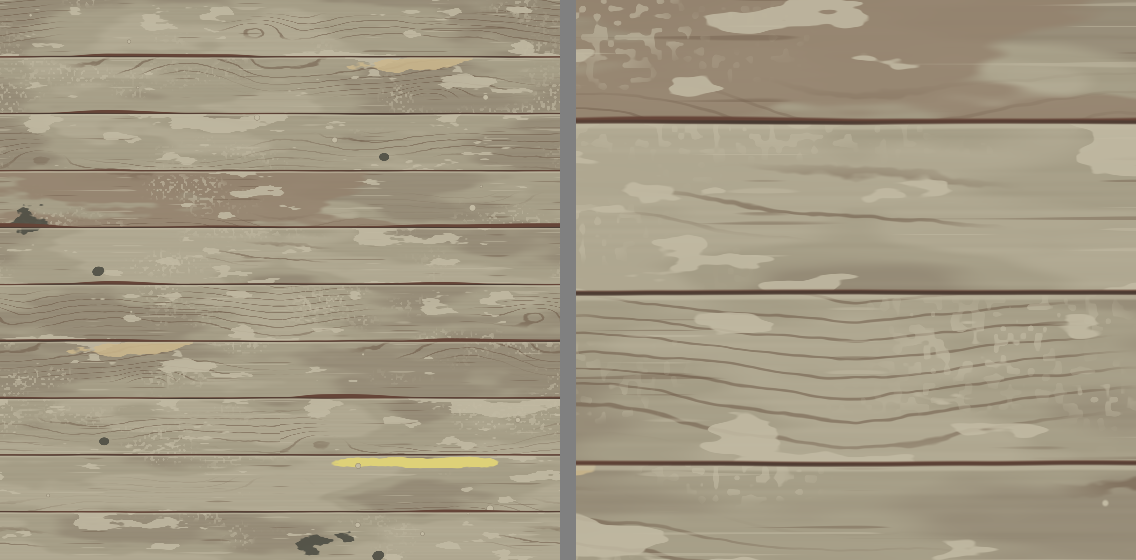
Left: the whole. Right: its middle third, enlarged.
Give the GLSL for this texture, as a three.js fragment shader.

```glsl
varying vec2 vUv;

const float PLANKS = 9.846;       // planks per canvas height
const float REPEAT_ROWS = 5.0;    // wear recurs after this many rows
const float REPEAT_SHIFT = 0.5;   // sideways shift of each recurrence
const float BROWN_ROW = 3.0;
const float SEAM_WIDTH = 0.0017;
const float SEAM_BULGE = 0.0055;
const float SOFT = 0.0009;
const float GRAIN_RINGS = 7.0;    // grain lines per plank
const float FLAKE_LEVEL = 0.70;
const int DROPS = 18;

const vec3 PAINT = vec3(0.65, 0.62, 0.53);
const vec3 PAINT_LIGHT = vec3(0.69, 0.66, 0.57);
const vec3 PAINT_DARK = vec3(0.59, 0.55, 0.47);
const vec3 FLAKE = vec3(0.76, 0.73, 0.64);
const vec3 BARE_WOOD = vec3(0.58, 0.51, 0.43);
const vec3 SEAM = vec3(0.40, 0.27, 0.22);
const vec3 SEAM_CORE = vec3(0.24, 0.21, 0.18);
const vec3 GRAIN = vec3(0.43, 0.35, 0.28);
const vec3 CHARCOAL = vec3(0.31, 0.31, 0.27);
const vec3 CREAM = vec3(0.80, 0.72, 0.55);
const vec3 YELLOW = vec3(0.87, 0.82, 0.47);

float hash(vec2 p) {
  return fract(sin(dot(p, vec2(127.1, 311.7))) * 43758.5453);
}

// Value noise that wraps sideways
float noise(vec2 p, float wrap) {
  vec2 i = floor(p), f = fract(p);
  f = f * f * (3.0 - 2.0 * f);
  float a = mod(i.x, wrap), b = mod(i.x + 1.0, wrap);
  return mix(mix(hash(vec2(a, i.y)), hash(vec2(b, i.y)), f.x),
             mix(hash(vec2(a, i.y + 1.0)), hash(vec2(b, i.y + 1.0)), f.x), f.y);
}

float fbm(vec2 p, vec2 freq) {
  float sum = 0.0, amp = 0.533;
  for (int i = 0; i < 4; i++) {
    sum += amp * noise(p * freq, freq.x);
    freq *= 2.0;
    amp *= 0.5;
  }
  return sum;
}

// Ellipse with a ragged outline
float stain(vec2 p, vec2 center, vec2 size, float ragged) {
  float d = length((p - center) / size) + 2.4 * (ragged - 0.5);
  return 1.0 - smoothstep(0.93, 1.07, d);
}

void main() {
  vec2 p = vec2(vUv.x, 1.0 - vUv.y);
  float t = p.y * PLANKS, row = floor(t), v = fract(t);
  float slot = mod(row, REPEAT_ROWS);
  float x = fract(p.x + REPEAT_SHIFT * floor(row / REPEAT_ROWS));
  vec2 wear = vec2(x, v + 7.0 * slot);       // recurring detail
  vec2 plank = vec2(p.x, v + 11.0 * row);    // unique to each plank
  float tone = cos(3.14159 * (row + step(5.5, row)));
  float ragged = fbm(wear, vec2(24.0, 5.0));

  // Brushed paint
  float brush = fbm(plank, vec2(4.0, 1.6)) + 0.06 * tone;
  vec3 color = mix(PAINT_DARK, PAINT, smoothstep(0.32, 0.46, brush));
  color = mix(color, PAINT_LIGHT, smoothstep(0.53, 0.62, brush));
  color += 0.022 * (noise(plank * vec2(5.0, 36.0), 5.0) - 0.5);

  // Bare, brown plank
  float bare = fbm(plank, vec2(6.0, 2.5)) - 0.5 * smoothstep(0.55, 0.75, p.x);
  bare = smoothstep(0.22, 0.32, bare) * (1.0 - step(0.5, abs(row - BROWN_ROW)));
  color = mix(color, BARE_WOOD, 0.85 * bare);

  // Grain bending around one knot per plank
  vec2 knot = vec2(fract(0.46 + 0.31 * slot), 0.3 + 0.5 * hash(vec2(slot, 4.0)));
  vec2 toKnot = (wear - vec2(knot.x, knot.y + 7.0 * slot)) * vec2(10.0, 2.6);
  float rings = v * GRAIN_RINGS + 4.0 * noise(wear * vec2(6.0, 1.5), 6.0)
              + 0.6 * ragged + 2.5 * exp(-dot(toKnot, toKnot) * 3.0);
  float line = 1.0 - smoothstep(0.03, 0.10, abs(fract(rings) - 0.5));
  float grainArea = noise(wear * vec2(4.0, 2.0) + vec2(0.0, 50.0), 4.0) - 0.10 * tone;
  color = mix(color, GRAIN, 0.55 * line * smoothstep(0.48, 0.72, grainArea));

  // Thin scratches, dark and pale
  float scratch = noise(wear * vec2(9.0, 32.0), 9.0);
  color = mix(color, GRAIN, 0.4 * smoothstep(0.90, 0.96, scratch));
  color = mix(color, FLAKE, 0.5 * smoothstep(0.10, 0.05, scratch));

  // Flaked paint, denser at the plank edges, and powdery scuffs
  float edge = exp(-v * 9.0) + exp((v - 1.0) * 9.0);
  float cluster = noise(wear * vec2(6.0, 1.7) + vec2(0.0, 80.0), 6.0);
  float flake = fbm(wear, vec2(15.0, 5.0)) + 0.30 * (cluster - 0.5) + 0.06 * edge;
  color = mix(color, FLAKE, 0.85 * smoothstep(FLAKE_LEVEL, FLAKE_LEVEL + 0.025, flake));
  float powder = smoothstep(0.62, 0.72, noise(wear * vec2(240.0, 24.0), 240.0));
  float scuff = smoothstep(0.60, 0.78, fbm(plank + vec2(0.0, 30.0), vec2(7.0, 1.5)));
  color = mix(color, FLAKE, 0.6 * powder * scuff);

  // Cream, yellow and charcoal stains
  vec2 local = vec2(x, v);
  float isCream = 1.0 - step(0.5, abs(slot - 1.0));
  color = mix(color, CREAM, 0.85 * isCream * stain(local, vec2(0.75, 0.10), vec2(0.085, 0.13), ragged));
  color = mix(color, YELLOW, stain(p, vec2(0.745, 0.826), vec2(0.15, 0.010), 0.5 + 0.5 * (ragged - 0.5)));
  float dark = stain(p, vec2(0.57, 0.964), vec2(0.042, 0.019), ragged);
  dark = max(dark, stain(p, vec2(0.052, 0.395), vec2(0.030, 0.018), ragged));
  float isMarked = step(1.5, slot) * (1.0 - step(0.5, mod(slot, 2.0)));
  vec2 mark = vec2(0.686 - 0.255 * (slot - 2.0), 0.76);
  dark = max(dark, isMarked * stain(local, mark, vec2(0.009, 0.07), 0.5 + 0.3 * (slot - 2.0) * (ragged - 0.5)));
  color = mix(color, CHARCOAL, 0.92 * dark);

  // Paint drops with a faint rim
  for (int i = 0; i < DROPS; i++) {
    float id = float(i);
    vec2 center = vec2(hash(vec2(id, 1.0)), hash(vec2(id, 2.0)));
    float radius = mix(0.0015, 0.0065, pow(hash(vec2(id, 3.0)), 2.0));
    float d = length(p - center) - radius;
    color = mix(color, PAINT_DARK, 0.7 * (1.0 - smoothstep(0.0, SOFT, d - 0.001)));
    color = mix(color, FLAKE, 1.0 - smoothstep(-SOFT, SOFT, d));
  }

  // Seams: lit lower lip, brown gap that swells upward, dark core
  float seam = floor(t + 0.5);
  vec2 along = vec2(p.x, seam * 3.0);
  float d = (t - seam) / PLANKS + 0.0022 * (fbm(along, vec2(6.0, 1.0)) - 0.5);
  float swell = smoothstep(0.55, 0.9, noise(along * vec2(5.0, 1.0) + vec2(0.0, 0.37), 5.0));
  float inside = step(0.5, seam);
  float lip = smoothstep(0.0, SOFT, d) * (1.0 - smoothstep(0.003, 0.005, d));
  color = mix(color, FLAKE, 0.6 * inside * lip);
  float gap = smoothstep(-SOFT, SOFT, d + SEAM_WIDTH + SEAM_BULGE * swell)
            * (1.0 - smoothstep(-SOFT, SOFT, d - 0.5 * SEAM_WIDTH));
  color = mix(color, SEAM, inside * gap);
  float core = 1.0 - smoothstep(0.3 * SEAM_WIDTH, SEAM_WIDTH, abs(d));
  color = mix(color, SEAM_CORE, 0.8 * inside * core * noise(along * vec2(9.0, 1.0), 9.0));

  gl_FragColor = vec4(color, 1.0);
}
```
